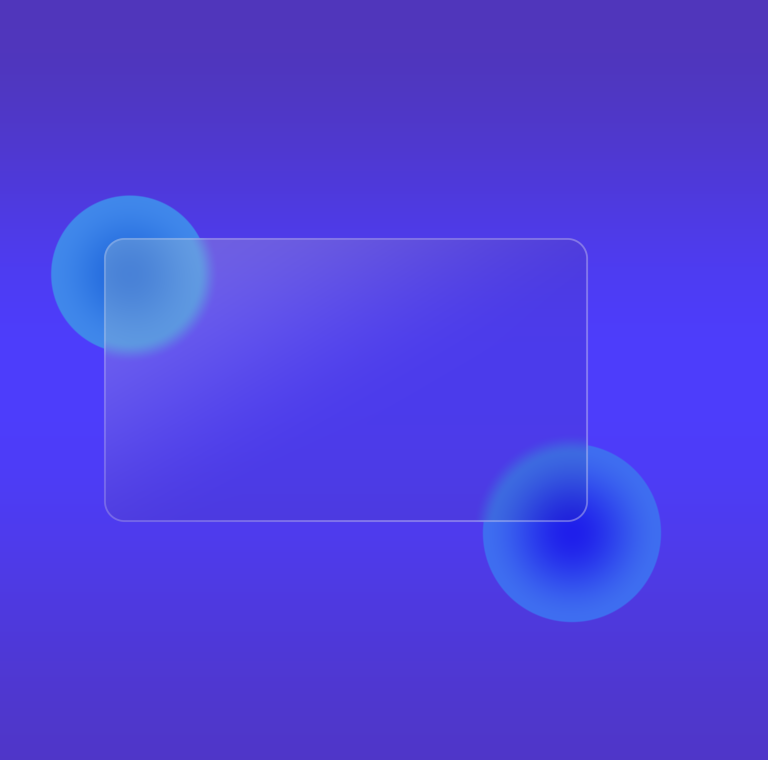
Give the GLSL for this background, as a Shadertoy shader.

```glsl
const vec3 DUSK = vec3(0.312, 0.212, 0.735);
const vec3 VIOLET = vec3(0.302, 0.238, 0.985);
const vec3 INDIGO = vec3(0.310, 0.212, 0.780);

// Coverage of a shape from its signed distance
float coverage(float dist, float softness) {
    return 1.0 - smoothstep(-softness, softness, dist);
}

float roundedBox(vec2 p, vec2 halfSize, float radius) {
    vec2 q = abs(p) - halfSize + radius;
    return length(max(q, 0.0)) + min(max(q.x, q.y), 0.0) - radius;
}

// Vertical gradient, brightest around the middle
vec3 backdrop(float y) {
    vec3 color = mix(VIOLET, DUSK, smoothstep(0.53, 0.97, y));
    return mix(color, INDIGO, 1.0 - smoothstep(-0.05, 0.48, y));
}

// Disc with a radial gradient from core to rim
vec3 addOrb(vec3 base, vec2 p, float radius, vec3 core, vec3 rim, float softness) {
    float d = length(p);
    vec3 color = mix(core, rim, smoothstep(0.0, 1.0, d / radius));
    return mix(base, color, coverage(d - radius, softness));
}

vec3 scene(vec2 p, float softness) {
    vec3 color = backdrop(p.y);
    color = addOrb(color, p - vec2(0.1708, 0.6392), 0.1035,
                   vec3(0.12, 0.40, 0.86), vec3(0.25, 0.53, 0.92), softness);
    return addOrb(color, p - vec2(0.7526, 0.2987), 0.1172,
                  vec3(0.12, 0.12, 0.92), vec3(0.245, 0.43, 0.94), softness);
}

// Frosted pane: blurred scene, slight tint and a diagonal sheen
vec3 frostedGlass(vec2 p, vec2 local, vec2 halfSize) {
    vec3 color = scene(p, 0.014) * vec3(0.98, 0.98, 0.935);
    vec2 q = local / (2.0 * halfSize) + 0.5;
    float diagonal = q.x + 1.0 - q.y;
    float sheen = 0.19 * (1.0 - smoothstep(0.2, 1.2, diagonal));
    return mix(color, vec3(1.0), sheen);
}

void mainImage(out vec4 fragColor, in vec2 fragCoord) {
    vec2 p = fragCoord / iResolution.y;
    float pixel = 1.0 / iResolution.y;
    vec3 color = scene(p, pixel);

    // Glass card
    vec2 halfSize = vec2(0.3184, 0.1868);
    vec2 local = p - vec2(0.4553, 0.5);
    float card = roundedBox(local, halfSize, 0.027);
    color = mix(color, frostedGlass(p, local, halfSize), coverage(card, 0.7 * pixel));

    // Thin bright border
    float border = coverage(abs(card + 0.0012) - 0.0012, 0.7 * pixel);
    float strength = mix(0.24, 0.38, smoothstep(-0.2, 0.32, local.x - local.y));
    color = mix(color, vec3(0.92, 0.91, 1.0), border * strength);

    fragColor = vec4(color, 1.0);
}
```
